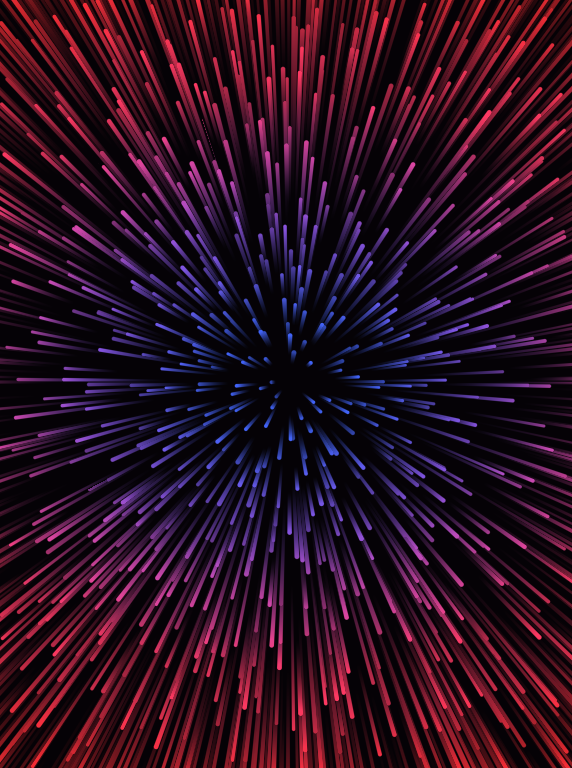
A Shadertoy shader for this background:

```glsl
// A burst of light streaks flying out of a dark centre.
// Rings of angular cells each hold one streak: a bright rounded outer tip
// with a tail that narrows and fades inward. Hue follows an oval distance.

const float TAU = 6.2831853;
const vec2 CENTRE = vec2(0.505, 0.503);      // share of the canvas
const int RINGS = 60;
const float RING_STEP = 0.016;               // in canvas heights
const float CELL_ARC = 0.040;                // arc length of a cell at its tip
const float HALF_WIDTH = 0.0030;
const float TAIL_FADE = 1.5;
const vec2 HUE_OVAL = vec2(0.77, 1.0);

const vec3 BACKGROUND = vec3(0.018, 0.008, 0.022);
const vec3 BLUE = vec3(0.25, 0.38, 0.95);
const vec3 VIOLET = vec3(0.50, 0.32, 0.86);
const vec3 MAGENTA = vec3(0.82, 0.27, 0.64);
const vec3 ROSE = vec3(0.97, 0.22, 0.38);
const vec3 RED = vec3(0.93, 0.17, 0.20);

float hash(vec2 p) {
    vec3 q = fract(p.xyx * vec3(0.1031, 0.1030, 0.0973));
    q += dot(q, q.yzx + 33.33);
    return fract((q.x + q.y) * q.z);
}

vec3 hueAt(float d) {
    vec3 c = mix(BLUE, VIOLET, smoothstep(0.07, 0.20, d));
    c = mix(c, MAGENTA, smoothstep(0.18, 0.31, d));
    c = mix(c, ROSE, smoothstep(0.29, 0.40, d));
    return mix(c, RED, smoothstep(0.40, 0.56, d));
}

// Chance that a cell holds a streak: sparser far out and toward the sides
float presence(float radius, float side) {
    float chance = mix(0.92, 0.52, smoothstep(0.12, 0.42, radius));
    return chance * (1.0 - 0.45 * side * smoothstep(0.15, 0.32, radius));
}

// Brightness of the streak in this ring at polar position (turn, r)
float streak(float ring, float turn, float r, float side, float pixel) {
    float baseRadius = (ring + 1.0) * RING_STEP;
    float count = max(2.0, floor(TAU * baseRadius / CELL_ARC));
    float slot = fract(turn + hash(vec2(ring, 7.0))) * count;
    vec2 id = vec2(mod(floor(slot), count), ring);

    float tip = baseRadius + (hash(id + 11.3) - 0.5) * 1.6 * RING_STEP;
    float tail = tip * mix(0.20, 0.52, hash(id + 23.7));
    float along = (tip - r) / tail;
    if (along > 1.0 || hash(id + 41.9) > presence(baseRadius, side)) return 0.0;

    // Rounded outer cap, tapering sides
    float middle = mix(0.14, 0.86, hash(id + 57.1));
    float across = (fract(slot) - middle) * TAU / count * r;
    float width = HALF_WIDTH * mix(0.75, 1.1, hash(id + 71.5));
    width *= clamp(r / tip, 0.3, 1.0) * mix(1.0, 0.75, side);
    float d = length(vec2(across, max(r - tip, 0.0))) - width;
    float mask = 1.0 - smoothstep(-pixel, pixel, d);

    float fade = pow(clamp(1.0 - along, 0.0, 1.0), TAIL_FADE);
    return mask * fade * mix(0.65, 1.08, hash(id + 89.2));
}

void mainImage(out vec4 fragColor, in vec2 fragCoord) {
    vec2 p = (fragCoord - CENTRE * iResolution.xy) / iResolution.y;
    float pixel = 0.75 / iResolution.y;
    float r = max(length(p), 0.0001);
    float turn = atan(p.y, p.x) / TAU;
    float side = pow(abs(p.x) / r, 4.0);

    // The brightest streak wins where several overlap
    float light = 0.0;
    for (int i = 0; i < RINGS; i++)
        light = max(light, streak(float(i), turn, r, side, pixel));

    vec3 hue = hueAt(length(p * HUE_OVAL));
    vec3 color = mix(BACKGROUND, hue, min(light, 1.0));
    color += hue * 0.06 * max(light - 0.7, 0.0);
    fragColor = vec4(color, 1.0);
}
```
